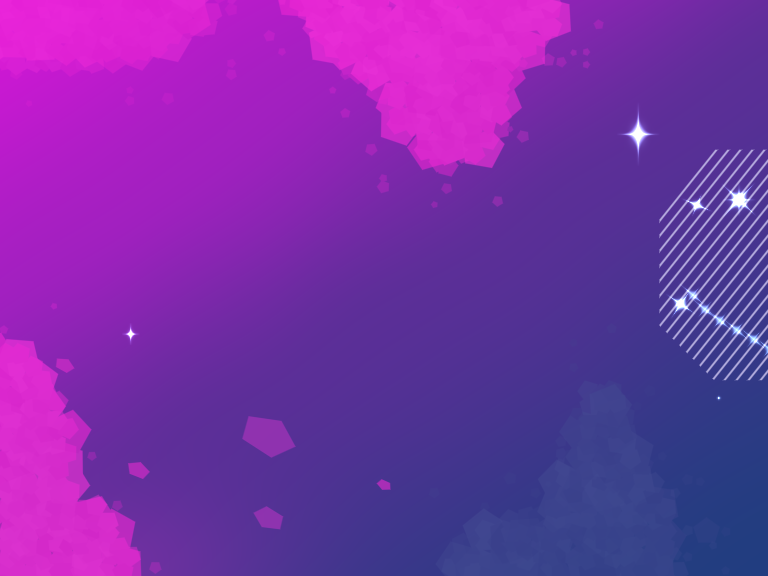
Give the GLSL for this background, as a Shadertoy shader.

```glsl
// Magenta to navy gradient sky with faceted petal clouds, loose shards, sparkles and a hatched octagon.

float hash(vec2 p) {
    vec3 q = fract(vec3(p.xyx) * 0.1031);
    q += dot(q, q.yzx + 33.33);
    return fract((q.x + q.y) * q.z);
}

float gradientDot(vec2 cell, vec2 f) {
    float a = 6.2832 * hash(cell);
    return dot(vec2(cos(a), sin(a)), f);
}

float gradientNoise(vec2 p) {
    vec2 i = floor(p), f = fract(p), u = f * f * (3.0 - 2.0 * f), e = vec2(0, 1);
    return mix(mix(gradientDot(i, f), gradientDot(i + e.yx, f - e.yx), u.x),
               mix(gradientDot(i + e, f - e), gradientDot(i + 1.0, f - 1.0), u.x), u.y);
}

float fill(float d) {
    float w = 0.8 / iResolution.y;
    return 1.0 - smoothstep(-w, w, d);
}

// Approximate distance, positive inside the ellipse
float lobe(vec2 p, vec2 center, vec2 radius) {
    return (1.0 - length((p - center) / radius)) * min(radius.x, radius.y);
}

float cloudField(vec2 p) {
    float top = max(lobe(p, vec2(0.74, 1.0), vec2(0.22, 0.17)), lobe(p, vec2(0.78, 0.83), vec2(0.10, 0.12)));
    top = max(top, lobe(p, vec2(0.1, 1.02), vec2(0.29, 0.15)) - 0.01);
    float left = max(lobe(p, vec2(0.0, 0.15), vec2(0.125, 0.24)), lobe(p, vec2(0.08, 0.02), vec2(0.14, 0.13)));
    float right = max(lobe(p, vec2(1.05, 0.23), vec2(0.05, 0.09)), lobe(p, vec2(1.06, 0.1), vec2(0.1, 0.14)));
    right = max(right, lobe(p, vec2(0.98, 0.02), vec2(0.19, 0.10)));
    return max(top, max(left, right)) + 0.025 * gradientNoise(p * 14.0);
}

float polygon(vec2 q, float radius, float turn) {
    float wedge = 6.2832 / 5.0;
    float a = mod(atan(q.y, q.x) + turn, wedge) - 0.5 * wedge;
    return cos(a) * length(q) - radius;
}

// Overlapping random polygons kept where the cloud is dense: coverage, tone
vec2 shardLayer(vec2 p, float size, float stray) {
    vec2 result = vec2(0.0, 0.5), cell = floor(p / size);
    for (int k = 0; k < 9; k++) {
        vec2 id = cell + vec2(k % 3 - 1, k / 3 - 1);
        float h = hash(id + 17.0), g = hash(id + 71.0);
        vec2 c = (id + 0.25 + 0.5 * vec2(h, g)) * size;
        float density = cloudField(c);
        bool loose = density < 0.0;
        if (loose && (density < -0.07 || h > stray)) continue;
        float m = fill(polygon(p - c, size * (loose ? 0.2 + 0.25 * g : 0.72), 6.28 * g));
        result = mix(result, vec2(loose ? 0.6 : 1.0, fract(h * 13.0)), m);
    }
    return result;
}

float shard(vec2 p, vec2 center, float radius, float turn) {
    vec2 q = p - center;
    return fill(polygon(vec2(q.x * 0.9 + q.y * 0.35, q.y * 1.1), radius, turn));
}

// Four-pointed star with thin tapered arms and a soft halo
float sparkle(vec2 p, vec2 center, vec2 arms, float tilt) {
    vec2 q = mat2(cos(tilt), sin(tilt), -sin(tilt), cos(tilt)) * (p - center);
    vec2 a = abs(q) / arms;
    float star = smoothstep(0.0, 0.45, 1.0 - sqrt(a.x) - sqrt(a.y));
    float rays = max(0.0, 1.0 - a.x) * exp(-abs(q.y) * 900.0) + max(0.0, 1.0 - a.y) * exp(-abs(q.x) * 900.0);
    return star + 0.7 * rays + 0.45 * exp(-dot(a, a) * 12.0);
}

void mainImage(out vec4 fragColor, in vec2 fragCoord) {
    vec2 p = fragCoord / iResolution.y;

    // Diagonal sky
    float s = 0.47 * p.x / 1.333 + 0.53 * (1.0 - p.y) + 0.015 * gradientNoise(p * 4.0);
    vec3 col = mix(vec3(0.87, 0.08, 0.86), vec3(0.61, 0.13, 0.74), smoothstep(-0.1, 0.36, s));
    col = mix(col, vec3(0.37, 0.18, 0.60), smoothstep(0.27, 0.53, s));
    col = mix(col, vec3(0.13, 0.24, 0.50), smoothstep(0.45, 1.0, s));
    col = mix(col, vec3(0.70, 0.18, 0.75), 0.3 * exp(-dot(p - vec2(0.2, 0.0), (p - vec2(0.2, 0.0)) * vec2(14, 50))));

    // Petal clouds: pink above and left, dim blue at lower right
    float blue = step(0.6, p.x) * step(p.y, 0.5);
    float faint = step(0.5, p.y) * (1.0 - smoothstep(0.3, 0.55, p.x));
    vec3 petal = mix(vec3(0.97, 0.17, 0.85), vec3(0.26, 0.29, 0.57), blue);
    float opacity = mix(mix(0.78, 0.5, faint), 0.55, blue);
    for (int i = 0; i < 2; i++) {
        vec2 layer = shardLayer(p, i == 0 ? 0.045 : 0.022, i == 0 ? 0.03 : 0.10);
        vec3 tone = petal + (layer.y - 0.5) * vec3(0.05, 0.06, 0.04);
        col = mix(col, tone, layer.x * opacity * (i == 0 ? 0.75 : 0.55));
    }

    // Drifting shards
    float drift = max(shard(p, vec2(0.465, 0.243), 0.034, 0.5), shard(p, vec2(0.467, 0.10), 0.019, 1.1));
    col = mix(col, vec3(0.68, 0.20, 0.74), 0.65 * drift);
    drift = max(shard(p, vec2(0.24, 0.184), 0.014, 0.2), shard(p, vec2(0.667, 0.158), 0.009, 0.9));
    drift = max(drift, shard(p, vec2(0.112, 0.366), 0.012, 0.4));
    col = mix(col, vec3(0.82, 0.17, 0.78), 0.7 * drift);

    // Octagon of slanted stripes
    vec2 o = abs(p - vec2(1.345, 0.54));
    float across = dot(p - vec2(1.144, 0.615), vec2(0.781, -0.625));
    float clip = max(max(o.x, o.y) - 0.2, max((o.x + o.y - 0.305) * 0.707, -across - 0.003));
    float stripe = abs(fract(across / 0.0163 + 0.5) - 0.5) * 0.0163 - 0.0017;
    col = mix(col, vec3(0.78, 0.75, 0.92), 0.85 * fill(max(stripe, clip)));

    // Sparkles, with a glittering trail inside the octagon
    float light = sparkle(p, vec2(1.108, 0.767), vec2(0.038, 0.056), 0.0);
    light += sparkle(p, vec2(0.227, 0.42), vec2(0.016, 0.02), 0.0);
    light += sparkle(p, vec2(1.21, 0.644), vec2(0.03, 0.022), 0.4);
    light += sparkle(p, vec2(1.283, 0.653), vec2(0.042), 0.75);
    light += sparkle(p, vec2(1.283, 0.653), vec2(0.03), 0.0);
    light += sparkle(p, vec2(1.182, 0.472), vec2(0.032), 0.6);
    light += sparkle(p, vec2(1.248, 0.309), vec2(0.005), 0.0);
    for (float i = 0.0; i < 6.0; i++) {
        vec2 c = mix(vec2(1.2, 0.485), vec2(1.333, 0.39), i / 5.0) + 0.012 * (hash(vec2(i, 3)) - 0.5);
        light += 0.5 * sparkle(p, c, vec2(0.034, 0.02), 0.7);
    }
    col += light * vec3(0.55, 0.75, 0.85);
    fragColor = vec4(clamp(col, 0.0, 1.0), 1.0);
}
```
